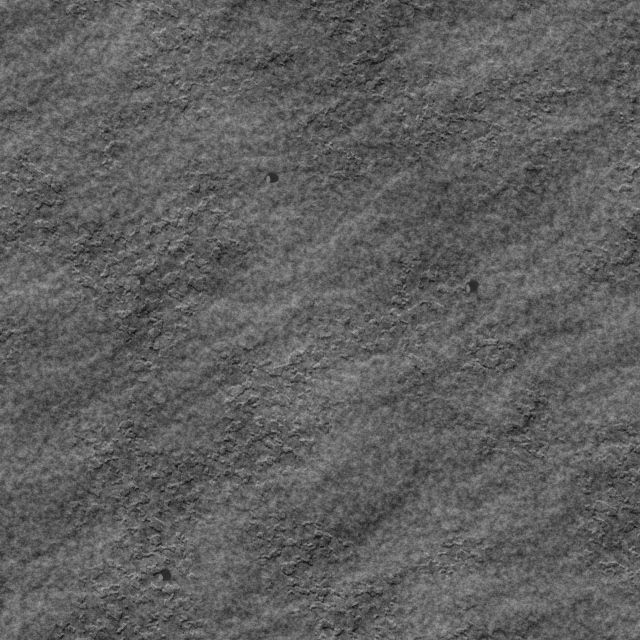
Write a Shadertoy shader that draws this texture.

```glsl
// A rough grey rock face, lit from above, with slanted undulations.
// Layers of gradient noise give broad tone, embossed relief, chipped
// flakes and fine grit; a few small dark pits are scattered on top.

const float BASE_GREY = 0.371;
const float PIT_GREY = 0.15;
const float FLECK_GREY = 0.62;
const float GRAIN_ANGLE = 0.48;
const int PIT_COUNT = 4;

float hash(vec2 cell) {
    vec3 h = fract(cell.xyx * 0.1031);
    h += dot(h, h.yzx + 33.33);
    return fract((h.x + h.y) * h.z);
}

mat2 rotation(float angle) {
    float c = cos(angle), s = sin(angle);
    return mat2(c, s, -s, c);
}

// Dot product of a random unit gradient with the offset from its corner
float cornerSlope(vec2 cell, vec2 offset) {
    float angle = 6.28319 * hash(cell);
    return dot(vec2(cos(angle), sin(angle)), offset);
}

float gradientNoise(vec2 p) {
    vec2 cell = floor(p), f = p - cell;
    vec2 u = f * f * f * (f * (f * 6.0 - 15.0) + 10.0);
    vec2 e = vec2(1.0, 0.0);
    float low = mix(cornerSlope(cell, f), cornerSlope(cell + e, f - e), u.x);
    float high = mix(cornerSlope(cell + e.yx, f - e.yx),
                     cornerSlope(cell + e.xx, f - e.xx), u.x);
    return mix(low, high, u.y);
}

// Layered noise, scaled to a spread of about one
float fbm(vec2 p, int octaves, float gain) {
    float sum = 0.0, power = 0.0, amp = 1.0;
    mat2 turn = rotation(0.6);
    for (int i = 0; i < octaves; i++) {
        sum += amp * gradientNoise(p + 57.3);
        power += amp * amp;
        amp *= gain;
        p = turn * p * 2.03 + 19.7;
    }
    return sum / (0.23 * sqrt(power));
}

// Height of the lumps, stretched along the grain of the rock
float lumpHeight(vec2 p, float angle) {
    vec2 q = rotation(-angle) * p;
    return fbm(q * vec2(15.0, 24.0), 4, 0.6);
}

// Thin raised plates with crisp irregular outlines
float flakeHeight(vec2 p) {
    return smoothstep(0.35, 0.85, fbm(p * vec2(42.0, 54.0) + 8.0, 3, 0.6));
}

// Darkens a ragged hole and lights a chip on its lower left rim
float addPit(float tone, vec2 p, vec2 centre, float radius) {
    vec2 d = p - centre;
    float ragged = 0.3 * radius * gradientNoise(p * 130.0);
    float hole = length(d) + ragged;
    float chip = length((d + radius * vec2(0.65, 0.3)) * vec2(1.5, 1.0)) + ragged;
    tone = mix(tone, PIT_GREY, 0.85 * (1.0 - smoothstep(0.7, 1.1, hole / radius)));
    return mix(tone, FLECK_GREY, 0.7 * (1.0 - smoothstep(0.3, 0.65, chip / radius)));
}

void mainImage(out vec4 fragColor, in vec2 fragCoord) {
    vec2 p = fragCoord / iResolution.y;
    vec2 toLight = vec2(-0.3, 0.95);

    // Broad slanted undulations, bent a little out of line
    vec2 bend = 0.03 * vec2(gradientNoise(p * 5.0), gradientNoise(p * 5.0 + 31.0));
    vec2 along = rotation(-GRAIN_ANGLE) * (p + bend);
    float broad = fbm(along * vec2(3.5, 9.0), 3, 0.65);

    // Slopes facing the light are bright, those behind are dark
    vec2 lumpStep = 0.009 * toLight;
    float lumps = lumpHeight(p + bend, GRAIN_ANGLE)
                - lumpHeight(p + bend + lumpStep, GRAIN_ANGLE);

    // Flakes gather in the rougher patches
    float rough = smoothstep(-0.9, 1.1, fbm(p * 5.0 + 12.0, 2, 0.6) - 0.4 * broad);
    float flakes = flakeHeight(p) - flakeHeight(p + 0.0035 * toLight);

    // Fine sandy grit
    float grit = fbm(p * vec2(85.0, 100.0), 3, 0.9);

    float tone = BASE_GREY + 0.03 * broad + 0.031 * lumps
               + 0.13 * rough * flakes + 0.05 * grit - 0.016 * (rough - 0.5);

    for (int i = 0; i < PIT_COUNT; i++) {
        float id = float(i);
        vec2 centre = vec2(hash(vec2(id, 3.0)), hash(vec2(id, 11.0)));
        tone = addPit(tone, p, centre, mix(0.006, 0.011, hash(vec2(id, 23.0))));
    }

    fragColor = vec4(vec3(clamp(tone, 0.1, 0.75)), 1.0);
}
```
